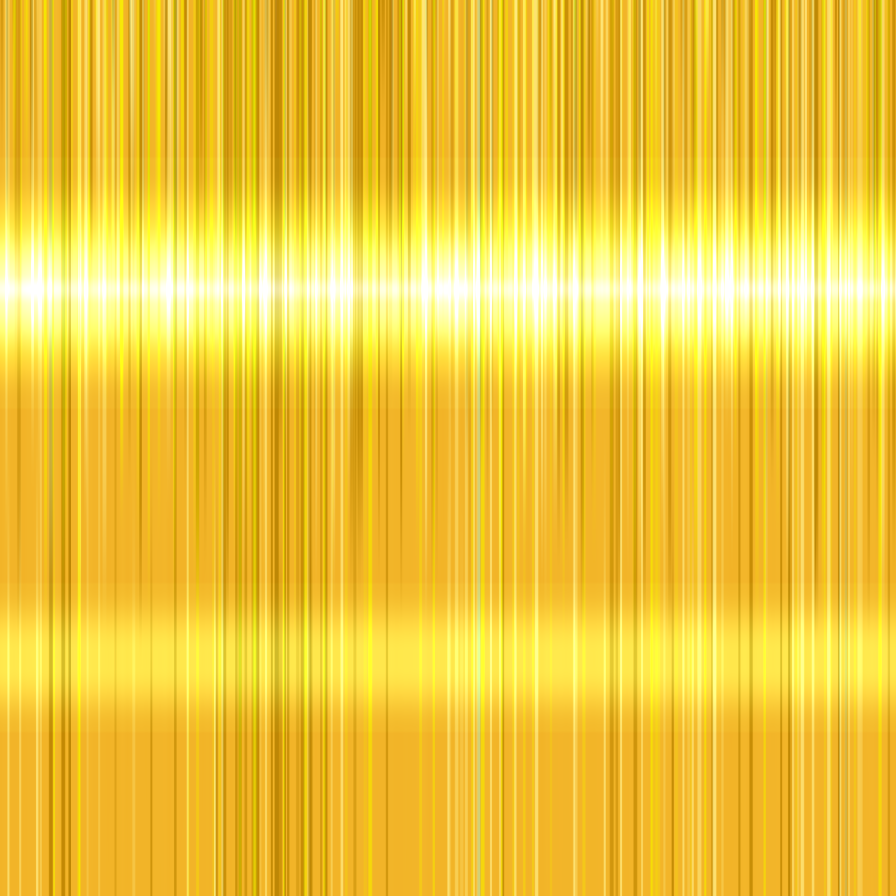
Reproduce this texture procedurally as a Shadertoy shader.

```glsl
// Brushed gold sheet: thin vertical streaks over amber with two horizontal glows.
// Jittered column layers give each streak its place, width, tint and length;
// the glows are smooth bands whose strength follows the streaks beneath them.

float hash(vec2 p) {
    vec3 q = fract(p.xyx * vec3(0.1031, 0.1030, 0.0973));
    q += dot(q, q.yzx + 33.33);
    return fract((q.x + q.y) * q.z);
}

float columnNoise(float x, float seed) {
    float i = floor(x);
    float f = fract(x);
    return mix(hash(vec2(i, seed)), hash(vec2(i + 1.0, seed)), f * f * (3.0 - 2.0 * f));
}

float bump(float x, float center, float radius) {
    float d = (x - center) / radius;
    return exp(-d * d);
}

// One near the center, falling to zero at the outer distance
float band(float d, float inner, float outer) {
    return 1.0 - smoothstep(inner, outer, abs(d));
}

// Columns where many streaks run the full height
float longStreaks(float x) {
    return bump(x, 0.29, 0.065) + bump(x, 0.53, 0.035) + bump(x, 0.74, 0.055)
         + 0.7 * bump(x, 0.89, 0.035) + 0.4 * bump(x, 0.07, 0.06);
}

vec3 streakLayer(vec2 uv, float cells, float seed, float pixel) {
    float id = floor(uv.x * cells);
    vec2 key = vec2(id, seed);
    float x = (id + 0.2 + 0.6 * hash(key)) / cells;
    float thin = hash(key + 17.3);
    float width = 0.0010 + 0.0016 * thin * thin;
    float line = 1.0 - smoothstep(width * 0.4, width + 0.7 * pixel, abs(uv.x - x));

    // Most streaks hang from the top edge, some cross, a few rise from below
    float cluster = longStreaks(x);
    float reach = hash(key + 41.7);
    float end = reach < 0.12 + 0.36 * cluster ? -0.4 : mix(0.22, 0.90, hash(key + 63.1));
    float fade = smoothstep(end, end + 0.25, uv.y);
    if (reach > 0.96 - 0.06 * cluster) fade = 1.0 - smoothstep(0.12, 0.55, uv.y);

    float tint = hash(key + 89.9);
    vec3 shift = vec3(-0.20, -0.18, -0.16);
    if (tint > 0.34) shift = vec3(0.04, 0.17, 0.28);
    if (tint > 0.70) shift = vec3(0.01, 0.14, -0.12);
    float strength = 0.3 + 0.7 * hash(key + 107.0);
    return shift * line * fade * strength;
}

void mainImage(out vec4 fragColor, in vec2 fragCoord) {
    vec2 uv = fragCoord / iResolution.xy;
    float pixel = 1.0 / iResolution.x;

    // Streaks, from wide spacing to tight spacing
    vec3 streaks = vec3(0.0);
    for (int i = 0; i < 6; i++) {
        float n = float(i);
        streaks += streakLayer(uv, 37.0 + 14.0 * n, 5.0 + 11.0 * n, pixel);
    }
    streaks = clamp(streaks, vec3(-0.21, -0.18, -0.14), vec3(0.05, 0.20, 0.32));

    // Amber base with faint hairlines
    float hair = columnNoise(uv.x * 190.0, 3.0) - 0.5;
    vec3 color = vec3(0.950, 0.708, 0.158) + streaks;
    color += vec3(0.008, 0.02, 0.02) * hair * (0.4 + uv.y);

    // Upper glow: yellow body and a core that pale streaks widen, dark ones dim
    float d = uv.y - 0.677;
    float patches = mix(columnNoise(uv.x * 22.0, 7.0), columnNoise(uv.x * 75.0, 9.0), 0.4);
    float bright = bump(uv.x, 0.04, 0.04) + bump(uv.x, 0.19, 0.03) + bump(uv.x, 0.30, 0.04)
                 + bump(uv.x, 0.51, 0.05) + bump(uv.x, 0.74, 0.04) + bump(uv.x, 0.84, 0.03);
    float body = band(d, 0.026, d > 0.0 ? 0.138 : 0.128);
    float core = band(d, 0.0, 0.080 + 0.05 * streaks.b);
    float follow = clamp(1.0 + 2.5 * streaks.b, 0.55, 1.5);
    color += vec3(0.14, 0.28, 0.13) * body;
    color += vec3(0.04, 0.05, 0.48) * core * follow * (0.62 + 0.35 * patches + 0.25 * bright);
    color += vec3(0.03, 0.04, 0.18) * band(d, 0.0, 0.018);

    // Lower glow: softer and without white
    float low = uv.y - 0.264;
    color += vec3(0.07, 0.18, 0.13) * band(low, 0.008, low > 0.0 ? 0.083 : 0.080);

    // Faint steps where the glows begin
    color += vec3(0.005, 0.022, 0.012) * (band(uv.y - 0.684, 0.138, 0.142)
           + band(uv.y - 0.266, 0.081, 0.085));

    fragColor = vec4(clamp(color, 0.0, 1.0), 1.0);
}
```
